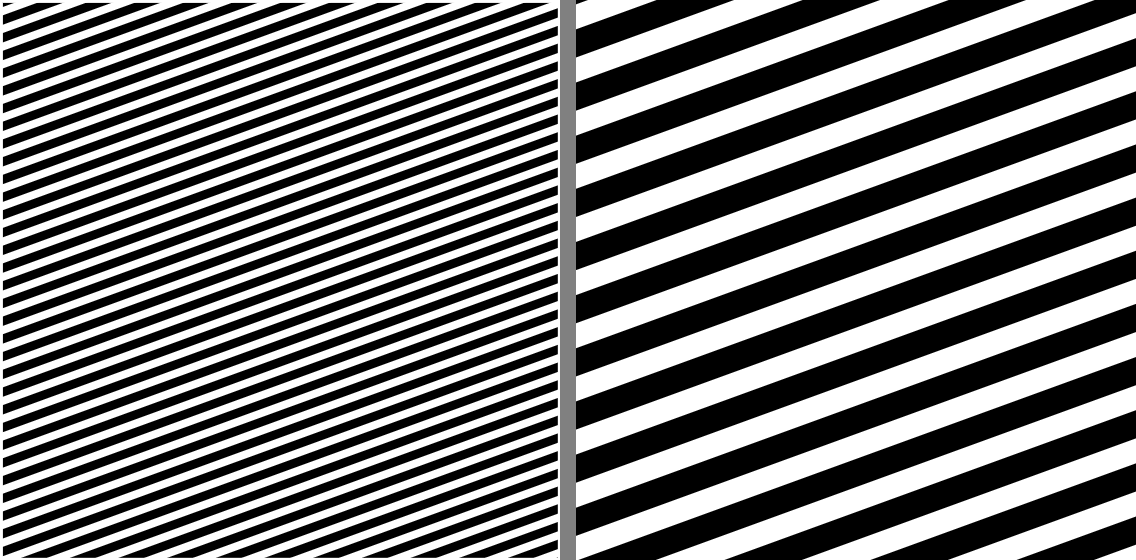
Left, the full canvas; right, a detail of the centre.
This pattern is drawn by a three.js fragment shader. Its source:

```glsl
varying vec2 vUv;

const vec3 INK = vec3(0.0);
const vec3 PAPER = vec3(1.0);
const float ANGLE = 20.0;        // stripe tilt in degrees
const float PERIOD = 0.02973;    // distance between stripe centres
const float INK_SHARE = 0.53;    // inked part of each period
const float PHASE = 0.42;        // first stripe centre, in periods
const vec2 FRAME_MIN = vec2(0.0052, 0.0039);
const vec2 FRAME_MAX = vec2(0.9961, 0.9948);

// Signed distance to the nearest stripe edge, positive inside the ink
float stripeDistance(vec2 p) {
  float tilt = radians(ANGLE);
  float across = dot(p, vec2(-sin(tilt), cos(tilt))) / PERIOD - PHASE;
  float fromCentre = abs(fract(across + 0.5) - 0.5);
  return (0.5 * INK_SHARE - fromCentre) * PERIOD;
}

// Signed distance to the frame, positive inside
float frameDistance(vec2 p) {
  vec2 inset = min(p - FRAME_MIN, FRAME_MAX - p);
  return min(inset.x, inset.y);
}

// Edge coverage over one pixel
float coverage(float dist, float pixel) {
  return clamp(dist / pixel + 0.5, 0.0, 1.0);
}

void main() {
  float pixel = fwidth(vUv.x);
  float ink = coverage(stripeDistance(vUv), pixel);

  // Plain margin around the stripes
  ink *= coverage(frameDistance(vUv), pixel);

  gl_FragColor = vec4(mix(PAPER, INK, ink), 1.0);
}
```
